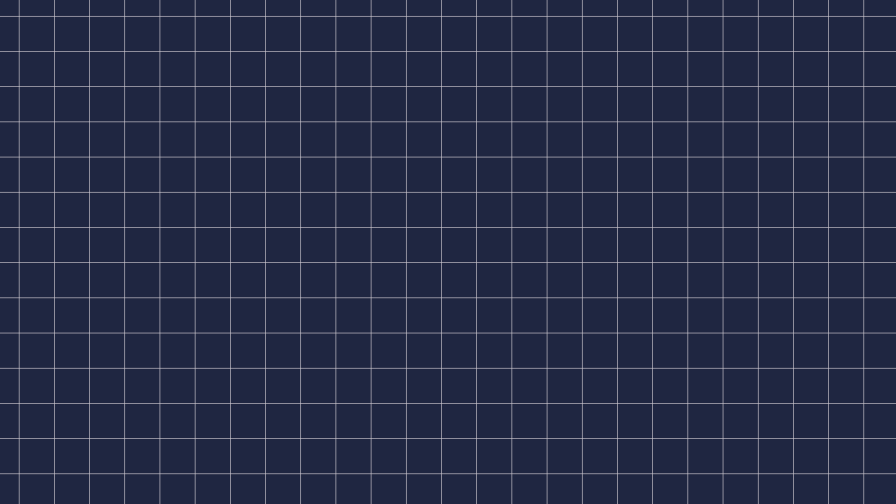
This pattern is drawn by a WebGL 2 fragment shader. Its source:

```glsl
#version 300 es
precision highp float;
// Thin off-white square grid on a flat navy ground.

// Lengths are fractions of the canvas height.
#define PITCH 0.06983
#define LINE_WIDTH 0.00126
#define FIRST_LINE vec2(0.0380, 0.0599)
#define GROUND_COLOR vec3(0.122, 0.149, 0.253)
#define LINE_COLOR vec3(0.81, 0.79, 0.82)

uniform vec2 u_resolution;
out vec4 fragColor;

// Share of a pixel covered by the nearest line, for each axis.
vec2 lineCoverage(vec2 p, float pixel) {
    vec2 offset = abs(mod(p - FIRST_LINE + 0.5 * PITCH, PITCH) - 0.5 * PITCH);
    vec2 overlap = 0.5 * (LINE_WIDTH + pixel) - offset;
    return clamp(overlap, 0.0, min(LINE_WIDTH, pixel)) / pixel;
}

void main() {
    float pixel = 1.0 / u_resolution.y;
    vec2 coverage = lineCoverage(gl_FragCoord.xy * pixel, pixel);

    // Union of the vertical and horizontal lines
    float grid = 1.0 - (1.0 - coverage.x) * (1.0 - coverage.y);
    fragColor = vec4(mix(GROUND_COLOR, LINE_COLOR, grid), 1.0);
}
```
